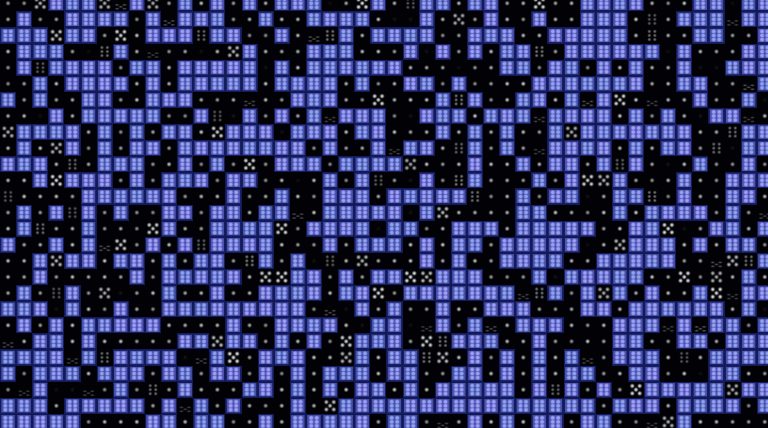
A Shadertoy shader for this pattern:

```glsl
// Grid of dice faces: glowing blue sixes scattered among dim pips on black.

float hash(vec2 p) {
    vec3 q = fract(vec3(p.xyx) * vec3(0.1031, 0.1030, 0.0973));
    q += dot(q, q.yzx + 33.33);
    return fract((q.x + q.y) * q.z);
}

vec2 gradientAt(vec2 p) {
    float angle = 6.2832 * hash(p + 71.0);
    return vec2(cos(angle), sin(angle));
}

float gradientNoise(vec2 p) {
    vec2 i = floor(p), f = fract(p);
    vec2 u = f * f * (3.0 - 2.0 * f);
    vec2 e = vec2(1.0, 0.0);
    float low = mix(dot(gradientAt(i), f), dot(gradientAt(i + e), f - e), u.x);
    float high = mix(dot(gradientAt(i + e.yx), f - e.yx), dot(gradientAt(i + 1.0), f - 1.0), u.x);
    return mix(low, high, u.y);
}

// Distances to the nearest pip centre of a face
float sixPips(vec2 p) {
    float row = clamp(round(p.y / 0.25), -1.0, 1.0);
    return length(vec2(abs(p.x) - 0.17, p.y - 0.25 * row));
}

float fivePips(vec2 p) {
    return min(length(p), length(abs(p) - 0.23));
}

vec3 blueTile(vec2 p, vec2 cell, float soft) {
    float edge = max(abs(p.x), abs(p.y));
    float body = 1.0 - smoothstep(0.415 - soft, 0.415 + soft, edge);
    float pip = 1.0 - smoothstep(0.05, 0.19, sixPips(p));
    vec3 face = mix(vec3(0.29, 0.32, 0.68), vec3(0.59, 0.63, 0.95), pip);
    face += vec3(0.05, 0.0, 0.03) * (hash(cell + 19.0) - 0.5);
    return mix(vec3(0.07, 0.10, 0.34), face, body);
}

vec3 darkFace(vec2 p, vec2 cell) {
    float kind = hash(cell + 43.0);
    float shade = mix(0.55, 0.8, hash(cell + 7.0));
    float d = length(p);
    float radius = 0.19;
    if (kind < 0.08) {            // bright five
        d = fivePips(p);
        shade += 0.1;
    } else if (kind < 0.13) {     // fading six
        d = sixPips(p);
        radius = 0.15;
        shade *= 0.6;
    } else if (kind < 0.19) {     // squashed, faint five
        d = fivePips(vec2(p.x, 1.9 * (p.y + 0.22)));
        shade *= 0.4;
    } else if (kind < 0.24) {     // nearly blank
        shade *= 0.1;
    }
    float pip = 1.0 - smoothstep(0.0, radius, d);
    return mix(vec3(0.008, 0.008, 0.025), vec3(0.98, 1.0, 0.98) * shade, pip);
}

void mainImage(out vec4 fragColor, in vec2 fragCoord) {
    // Square cells, counted across the canvas width
    float scale = 47.7 / iResolution.x;
    vec2 uv = fragCoord * scale + vec2(0.0, 0.12);
    vec2 cell = floor(uv);
    vec2 p = fract(uv) - 0.5;

    // Gradient noise gathers the tiles into loose clusters
    float cluster = 0.35 * gradientNoise(cell * vec2(0.19, 0.27) + 3.7);
    bool lit = hash(cell + 5.0) + cluster < 0.55;

    vec3 color = lit ? blueTile(p, cell, max(0.04, 0.6 * scale)) : darkFace(p, cell);
    fragColor = vec4(color, 1.0);
}
```
